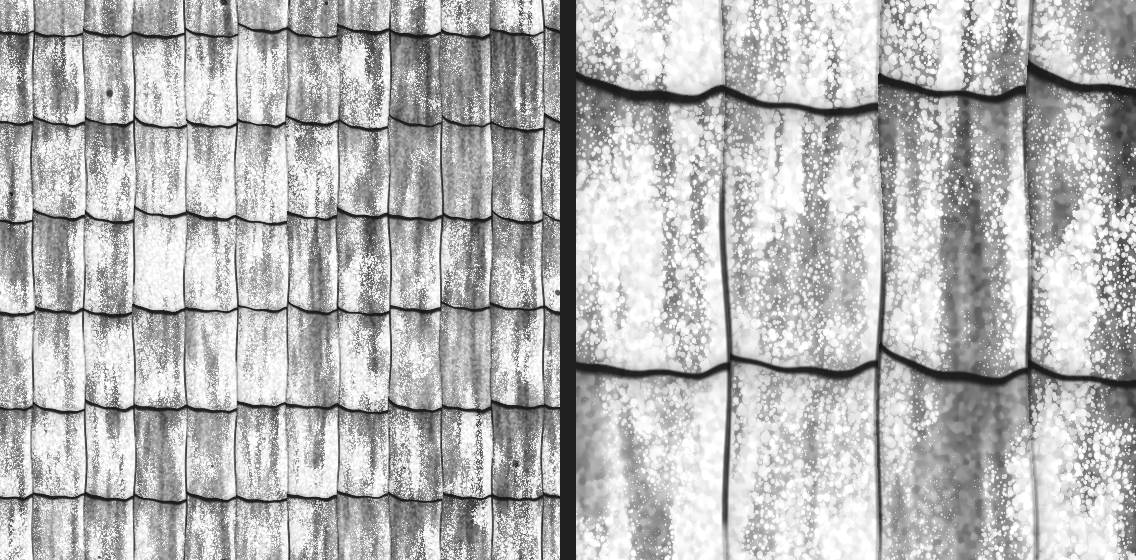
Left, the full canvas; right, a detail of the centre.
A Shadertoy shader for this texture:

```glsl
#define GRID vec2(11.0, 6.0)
#define PHASE vec2(0.65, 0.66)
#define SEAM_SWAY 0.035
#define ROW_JITTER 0.07
#define TILE_JITTER 0.07
#define LINE_WIDTH 0.032
#define STONE_TONE 0.65
#define WEAR_LEVEL 0.50
#define LIME_WHITE 0.97
#define GAP_BLACK 0.09
#define TAU 6.2831853

vec3 hash3(vec2 p) {
    vec3 q = fract(p.xyx * vec3(0.1031, 0.1030, 0.0973));
    q += dot(q, q.yxz + 33.33);
    return fract((q.xxy + q.yzz) * q.zyx);
}

vec3 tileHash(vec2 id, float seed) {
    return hash3(mod(id, GRID) + seed);
}

// Wrapping cellular noise: x = blended cell value, y = distance scaled by dot size
vec2 cells(vec2 uv, vec2 period) {
    vec2 p = uv * period, base = floor(p);
    float sum = 0.0, weight = 0.0, nearest = 9.0;
    for (int j = -1; j <= 1; j++)
    for (int i = -1; i <= 1; i++) {
        vec2 id = base + vec2(i, j);
        vec3 h = hash3(mod(id, period) + 17.0);
        float d = length(id + h.xy - p);
        float w = exp(-5.0 * d * d);
        sum += w * h.z;
        weight += w;
        nearest = min(nearest, d / (0.25 + 0.75 * h.z));
    }
    return vec2(sum / weight, nearest);
}

// Sideways sway of a vertical seam
float seamShift(float col, float y) {
    vec3 h = hash3(vec2(mod(col, GRID.x), 51.0));
    return SEAM_SWAY * (h.z - 0.5 + 0.6 * sin(TAU * (2.0 * y + h.x))
        + 0.5 * sin(TAU * (6.0 * y + h.y)));
}

// Height of a tile's lower lip: raised at the left, sagging to the right
float lipShift(vec2 id, float x) {
    vec3 h = tileHash(id, 5.0);
    float rowShift = hash3(vec2(mod(id.y, GRID.y), 77.0)).x - 0.5;
    return ROW_JITTER * rowShift + TILE_JITTER * (h.x - 0.5)
        + (0.03 + 0.08 * h.y) * exp(-5.0 * x) - 0.04 * h.z * x
        + 0.035 * smoothstep(0.8, 1.0, x)
        + 0.005 * sin(x * 17.0 + h.x * TAU);
}

float specks(vec2 uv, vec2 period, float cover) {
    return 1.0 - smoothstep(cover - 0.12, cover + 0.12, cells(uv, period).y);
}

void mainImage(out vec4 fragColor, in vec2 fragCoord) {
    vec2 uv = fragCoord / iResolution.xy;
    vec2 g = uv * GRID - PHASE;

    // Tile under this point; x runs across it, e is the height over the nearest lip
    float col = round(g.x);
    if (g.x < col + seamShift(col, uv.y)) col -= 1.0;
    float left = col + seamShift(col, uv.y);
    float right = col + 1.0 + seamShift(col + 1.0, uv.y);
    float x = (g.x - left) / (right - left);
    float lipRow = round(g.y);
    float e = g.y - lipRow - lipShift(vec2(col, lipRow), x);
    vec2 id = vec2(col, e < 0.0 ? lipRow - 1.0 : lipRow);
    vec3 h = tileHash(id, 131.0), k = tileHash(id, 263.0);
    float depth = max(-e, 0.0);
    float upper = step(e, 0.0) * (1.0 - smoothstep(0.0, 0.42, depth));

    // Curved profile: dark trough, pale right rim
    float trough = exp(-pow((x - 0.55 - 0.25 * h.x) / 0.15, 2.0));
    float rim = smoothstep(0.82, 0.95, x);
    float region = 0.7 * cos(TAU * (uv.x - 0.32)) + 0.3 * cos(TAU * (uv.y - 0.42));

    // Lime wear: broad patches, then dots of three sizes
    float patches = 0.6 * cells(uv, vec2(26, 15)).x + 0.4 * cells(uv, vec2(75, 48)).x;
    float streak = cells(uv, vec2(120, 14)).x;
    float wear = WEAR_LEVEL + 1.3 * (patches - 0.5) + 0.5 * (streak - 0.5)
        + 0.17 * region + 0.3 * (h.y - 0.5) - 0.22 * trough * k.x
        + 0.25 * rim - 0.22 * upper;
    float lime = specks(uv, vec2(105, 85), wear * 0.75 - 0.1);
    lime = max(lime, specks(uv, vec2(200, 165), wear * 0.9 - 0.05));
    lime = max(lime, 0.8 * specks(uv, vec2(340, 300), wear));
    lime = max(lime, 0.85 * smoothstep(0.5, 0.95, wear));

    // Weathered stone beneath
    float grain = cells(uv, vec2(310, 270)).x - 0.5;
    float tone = STONE_TONE + 0.16 * (h.z - 0.5) + 0.35 * (streak - 0.5)
        + 0.25 * grain + 0.07 * region - 0.10 * trough - 0.07 * upper + 0.12 * rim;
    tone = mix(tone, LIME_WHITE + 0.15 * grain, lime);

    // Side seams: thin uneven line with a soft shade to its right
    float seamDist = min(x, 1.0 - x);
    float seam = 1.0 - smoothstep(0.008, 0.03, seamDist);
    tone *= 1.0 - seam * (0.2 + 0.5 * smoothstep(0.3, 0.7, streak));
    tone *= 1.0 - 0.16 * exp(-x * 14.0);

    // Occasional pit in the lower half of a tile
    vec2 pitCenter = vec2(0.12 + 0.3 * k.x, 0.2 + 0.2 * k.y);
    float pitRadius = 0.015 + 0.03 * h.x;
    float pit = 1.0 - smoothstep(0.6, 1.2, length(vec2(x * 0.55, e) - pitCenter) / pitRadius);
    tone *= 1.0 - 0.65 * pit * step(0.88, k.z);

    // Lip: rounded edge above, dark gap and cast shadow below
    tone *= 1.0 - 0.22 * step(0.0, e) * exp(-e * 35.0);
    tone *= 1.0 - 0.36 * step(e, 0.0) * exp(-depth * 18.0);
    float width = LINE_WIDTH * (0.7 + 0.5 * k.y + 0.25 * sin(x * 6.0 + h.x * TAU));
    float gap = smoothstep(-0.008, 0.006, -e) * (1.0 - smoothstep(width * 0.6, width * 1.4, -e));
    tone = mix(tone, GAP_BLACK, 0.92 * gap);

    fragColor = vec4(vec3(clamp(tone, 0.0, 1.0)), 1.0);
}
```
